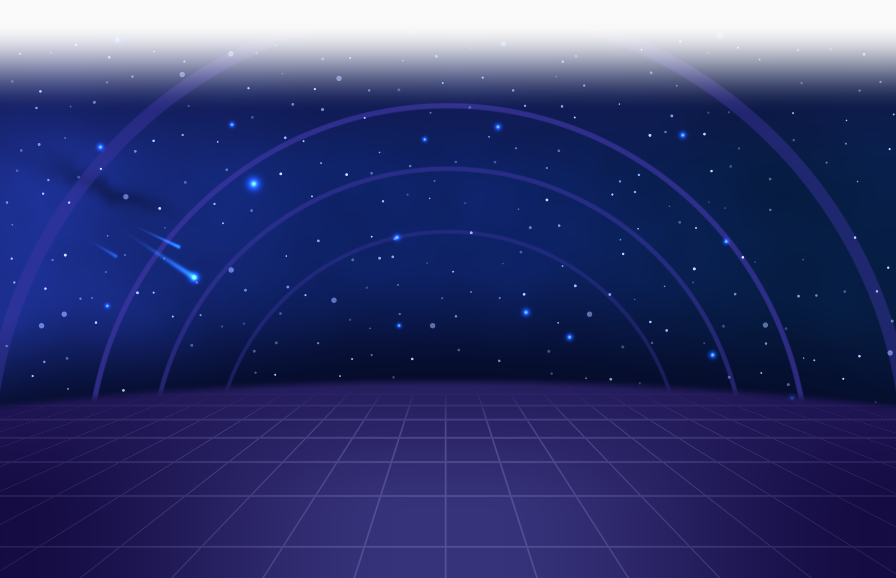
Give the GLSL for this background, as a Shadertoy shader.

```glsl
#define HORIZON 0.346
#define HORIZON_BEND 0.073
#define VANISH_Y 0.494
#define TILE_WIDTH 0.32
#define TILE_DEPTH 0.568
#define ARC_CENTER vec2(0.0, 0.195)
#define ARC_RADIUS 0.404
#define ARC_STEP 0.109
#define STAR_CELL 0.052
#define GLOW_CELL 0.17
#define HAZE_BOTTOM 0.805
#define HAZE_TOP 0.962

vec2 hash2(vec2 p) {
    vec3 q = fract(p.xyx * vec3(0.1031, 0.1030, 0.0973));
    q += dot(q, q.yzx + 33.33);
    return fract((q.xx + q.yz) * q.zy);
}

float cornerSlope(vec2 cell, vec2 offset, vec2 f) {
    return dot(hash2(cell + offset) * 2.0 - 1.0, f - offset);
}

float gradientNoise(vec2 p) {
    vec2 cell = floor(p), f = fract(p);
    vec2 u = f * f * (3.0 - 2.0 * f);
    float low = mix(cornerSlope(cell, vec2(0, 0), f), cornerSlope(cell, vec2(1, 0), f), u.x);
    float high = mix(cornerSlope(cell, vec2(0, 1), f), cornerSlope(cell, vec2(1, 1), f), u.x);
    return mix(low, high, u.y);
}

float cloudNoise(vec2 p) {
    float sum = 0.0, gain = 0.6;
    for (int i = 0; i < 4; i++) {
        sum += gain * gradientNoise(p);
        p = p * 2.03 + 7.1;
        gain *= 0.5;
    }
    return sum;
}

vec3 skyColor(vec2 p) {
    vec3 color = mix(vec3(0.10, 0.17, 0.52), vec3(0.055, 0.135, 0.41), smoothstep(-0.75, -0.1, p.x));
    color = mix(color, vec3(0.025, 0.115, 0.27), smoothstep(0.0, 0.65, p.x));
    color *= 1.0 + 0.4 * cloudNoise(p * 3.5 + 4.0);

    // Dark wisp on the left
    vec2 q = p - vec2(-0.60, 0.675);
    float ridge = q.y + 0.45 * q.x + 0.08 * cloudNoise(p * 9.0);
    color *= 1.0 - 0.3 * exp(-ridge * ridge * 2200.0 - q.x * q.x * 90.0);

    // Darkness above the horizon and below the haze
    float lift = p.y - HORIZON + HORIZON_BEND * p.x * p.x;
    color = mix(vec3(0.02, 0.045, 0.16), color, smoothstep(-0.02, 0.21, lift + 0.05 * abs(p.x)));
    return mix(color, vec3(0.07, 0.09, 0.29), 0.6 * smoothstep(0.68, 0.84, p.y));
}

vec3 smallStars(vec2 p, float px) {
    vec2 cell = floor(p / STAR_CELL);
    vec2 kind = hash2(cell + 31.7);
    vec2 center = (cell + 0.15 + 0.7 * hash2(cell)) * STAR_CELL;
    float radius = mix(0.0011, 0.0025, kind.x) + 0.002 * step(0.94, kind.x);
    float disc = 1.0 - smoothstep(radius - px * 0.5, radius + px * 0.7, length(p - center));
    float light = kind.x > 0.94 ? 0.4 : 0.15 + 0.75 * kind.y * kind.y;
    return vec3(0.8, 0.87, 1.0) * disc * light * step(0.28, kind.y);
}

vec3 glowStar(vec2 offset, float size) {
    float d = length(offset) / size;
    return vec3(0.06, 0.32, 0.95) * exp(-d * d * 0.35) + vec3(0.45, 0.6, 0.5) * exp(-d * d * 2.0);
}

vec3 blueStars(vec2 p) {
    vec2 cell = floor(p / GLOW_CELL);
    vec2 kind = hash2(cell + 83.2);
    vec2 center = (cell + 0.15 + 0.7 * hash2(cell + 12.0)) * GLOW_CELL;
    return glowStar(p - center, mix(0.0025, 0.0042, kind.x)) * step(0.42, kind.y) * 0.85;
}

vec3 comet(vec2 p, vec2 tail, vec2 head, float width) {
    vec2 path = head - tail;
    float t = clamp(dot(p - tail, path) / dot(path, path), 0.0, 1.0);
    float d = length(p - tail - path * t) / (width * (0.4 + 0.6 * t));
    return vec3(0.12, 0.48, 0.9) * t * t * exp(-d * d);
}

vec3 addArcs(vec3 color, vec2 p, float px) {
    float d = length(p - ARC_CENTER);
    for (int i = 0; i < 4; i++) {
        float n = float(i), outer = step(2.5, n);
        float radius = ARC_RADIUS + ARC_STEP * n + 0.066 * outer;
        float halfWidth = mix(0.0033 + 0.0006 * n, 0.0115, outer);
        float band = 1.0 - smoothstep(halfWidth - px, halfWidth + px, abs(d - radius));
        float strength = mix(0.38 + 0.16 * n, 0.45, outer);
        color = mix(color, vec3(0.24, 0.21, 0.64), band * strength);
    }
    return color;
}

vec3 floorColor(vec2 p, float px) {
    float side = smoothstep(0.05, 0.78, abs(p.x));
    float nearness = smoothstep(HORIZON, 0.1, p.y);
    vec3 middle = mix(vec3(0.15, 0.12, 0.37), vec3(0.215, 0.20, 0.48), nearness);
    vec3 color = mix(middle, mix(vec3(0.12, 0.085, 0.33), vec3(0.08, 0.045, 0.26), nearness), side);

    // Perspective grid, line distances measured on the canvas
    float h = max(VANISH_Y - p.y, 0.05);
    vec2 grid = vec2((p.x + 0.004) / (h * TILE_WIDTH), 1.0 / (h * TILE_DEPTH));
    vec2 gap = abs(fract(grid + 0.5) - 0.5) * vec2(h * TILE_WIDTH, h * h * TILE_DEPTH);
    vec2 lines = 1.0 - smoothstep(vec2(0.0), vec2(0.0012 + px), gap);
    float fade = smoothstep(HORIZON - 0.01, 0.25, p.y) * (1.0 - 0.55 * side);
    return mix(color, vec3(0.50, 0.48, 0.75), max(lines.x, lines.y) * fade * 0.42);
}

void mainImage(out vec4 fragColor, in vec2 fragCoord) {
    float px = 1.0 / iResolution.y;
    vec2 p = (fragCoord - vec2(0.5 * iResolution.x, 0.0)) * px;

    // Sky, arcs and lights
    vec3 color = addArcs(skyColor(p), p, px);
    color += smallStars(p, px) + blueStars(p);
    color += glowStar(p - vec2(-0.336, 0.682), 0.0065);
    color += comet(p, vec2(-0.575, 0.609), vec2(-0.439, 0.520), 0.005);
    color += comet(p, vec2(-0.555, 0.615), vec2(-0.466, 0.573), 0.003);
    color += comet(p, vec2(-0.632, 0.591), vec2(-0.575, 0.557), 0.003) * 0.5;
    color += glowStar(p - vec2(-0.439, 0.520), 0.005);

    // Floor with a soft curved horizon
    float horizon = HORIZON - HORIZON_BEND * p.x * p.x;
    color = mix(color, floorColor(p, px), 1.0 - smoothstep(horizon - 0.016, horizon + 0.004, p.y));

    // White haze along the top
    color = mix(color, vec3(0.98), smoothstep(HAZE_BOTTOM, HAZE_TOP, p.y));
    fragColor = vec4(clamp(color, 0.0, 1.0), 1.0);
}
```
